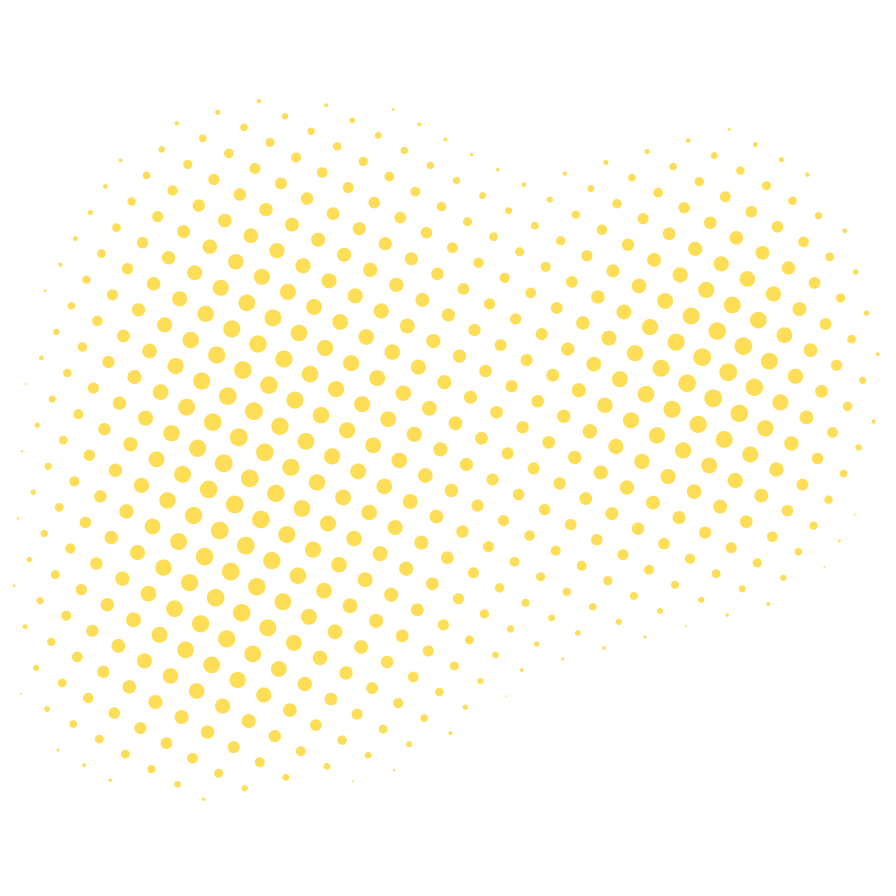
This background is drawn by a WebGL 2 fragment shader. Its source:

```glsl
#version 300 es
precision highp float;
// Yellow halftone dots on white: a square dot grid, turned by 30 degrees,
// whose dot area follows a smooth field made of a tall left swell, an oval
// right swell and a softer bridge between them.

#define DOT_COLOR vec3(1.0, 0.87, 0.34)
#define PAPER_COLOR vec3(1.0)
#define GRID_ANGLE radians(-30.0)
#define GRID_STEP 0.0336
#define GRID_ANCHOR vec2(0.4501, 0.5612)
#define MAX_RADIUS 0.00992
#define CUTOFF 0.5
#define PEAK 1.5
#define LEFT_CENTER vec2(0.267, 0.4857)
#define RIGHT_CENTER vec2(0.8138, 0.5833)
#define BRIDGE_CENTER vec2(0.5664, 0.4987)

uniform vec2 u_resolution;
out vec4 fragColor;

// Bell-shaped bump; each axis has its own width and falloff power.
float swell(vec2 offset, vec2 width, vec2 power) {
    vec2 q = pow(abs(offset) / width, power);
    return exp(-q.x - q.y);
}

// Ink density from 0 to 1; it sets the area of a dot.
float inkDensity(vec2 p) {
    // Left swell: slightly tilted, soft at the top and firm at the bottom.
    vec2 left = p - LEFT_CENTER;
    left.x -= 0.07 * left.y;
    bool upper = left.y > 0.0;
    float height = upper ? 0.4036 : 0.376;
    float firmness = upper ? 3.0 : 5.0;

    float sum = PEAK * swell(left, vec2(0.2357, height), vec2(2.0, firmness));
    sum += PEAK * swell(p - RIGHT_CENTER, vec2(0.1654, 0.2643), vec2(2.0));
    sum += 0.52 * swell(p - BRIDGE_CENTER, vec2(0.1693, 0.345), vec2(4.0, 2.0));
    return clamp(sum - CUTOFF, 0.0, 1.0);
}

void main() {
    float pixel = 1.0 / min(u_resolution.x, u_resolution.y);
    vec2 p = (gl_FragCoord.xy - 0.5 * u_resolution) * pixel + 0.5;

    // Nearest dot centre on the turned grid.
    float c = cos(GRID_ANGLE), s = sin(GRID_ANGLE);
    mat2 turn = mat2(c, s, -s, c);
    vec2 cell = round(transpose(turn) * (p - GRID_ANCHOR) / GRID_STEP);
    vec2 center = GRID_ANCHOR + turn * cell * GRID_STEP;

    // Smooth disc; dots smaller than a pixel fade out.
    float radius = MAX_RADIUS * sqrt(inkDensity(center));
    float disc = clamp(0.5 + (radius - length(p - center)) / pixel, 0.0, 1.0);
    disc *= min(1.0, 2.0 * radius / pixel);

    fragColor = vec4(mix(PAPER_COLOR, DOT_COLOR, disc), 1.0);
}
```
